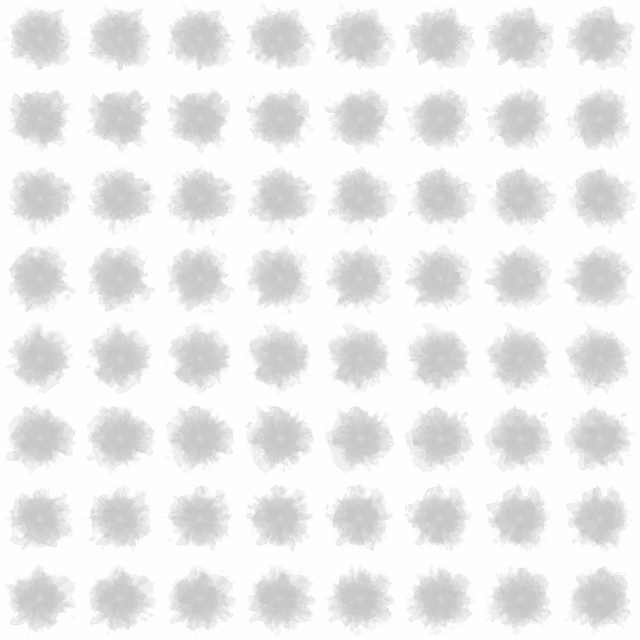
A WebGL 2 fragment shader for this pattern:

```glsl
#version 300 es
precision highp float;
// Eight by eight grid of soft grey smoke tufts on white.
// Each tuft stacks translucent warped discs and thin curled filaments;
// rows differ strongly, columns drift slowly, and every cell fades out at its border.

uniform vec2 u_resolution;
out vec4 fragColor;

float hash(vec2 p) {
    return fract(sin(dot(p, vec2(127.1, 311.7))) * 43758.5453);
}

float noise(vec2 p) {
    vec2 i = floor(p), f = fract(p);
    f = f * f * (3.0 - 2.0 * f);
    return mix(mix(hash(i), hash(i + vec2(1, 0)), f.x),
               mix(hash(i + vec2(0, 1)), hash(i + vec2(1, 1)), f.x), f.y);
}

// Signed displacement in both axes
vec2 warp(vec2 p) {
    return vec2(noise(p), noise(p + vec2(43.7, 19.3))) - 0.5;
}

mat2 rotation(float a) {
    return mat2(cos(a), sin(a), -sin(a), cos(a));
}

// Optical depth of one tuft, p measured in cells from its centre
float tuft(vec2 p, vec2 seed) {
    float radius = length(p);
    vec2 direction = p / max(radius, 0.02);
    float depth = 0.0;
    for (int i = 0; i < 8; i++) {
        float layer = float(i);
        vec2 offset = seed + layer * vec2(7.3, 11.9);
        vec2 q = rotation(layer * 0.8) * p;

        // Broad swirls, then fine curls
        q += 0.20 * warp(q * 8.0 + offset);
        q += 0.09 * warp(q * 21.0 + offset.yx);

        // Ragged radial points along the rim
        float spikes = noise(direction * 4.5 + p * 5.0 + offset) - 0.5;
        float rim = length(q) - (0.14 + 0.03 * layer) - 0.13 * spikes;
        float veil = smoothstep(0.045, -0.045, rim);
        float texture_ = 0.65 + 0.7 * noise(q * 26.0 + offset);
        depth += 0.27 * veil * texture_;

        // Folded edge, visible only along part of the rim
        float broken = smoothstep(0.45, 0.8, noise(p * 9.0 + offset.yx));
        depth += 0.32 * broken * exp(-pow(rim / 0.014, 2.0));

        // Thin threads following noise contours
        float contour = abs(noise(q * 9.0 + offset + 5.0) - 0.5);
        float reach = smoothstep(0.46, 0.26, radius + 0.12 * spikes);
        depth += 0.11 * reach * broken * smoothstep(0.07, 0.0, contour);
    }
    // Pale heart
    return depth * (1.0 - 0.5 * exp(-radius * radius / 0.0018));
}

void main() {
    vec2 grid = gl_FragCoord.xy / u_resolution * 8.0;
    vec2 cell = floor(grid);
    vec2 p = fract(grid) - 0.5;

    // Rows jump to new noise, columns slide gently through it
    vec2 seed = vec2(17.3, 9.7) * cell.y + vec2(0.17, -0.11) * cell.x;
    float depth = tuft(p - vec2(0.0, 0.015), seed);

    // Clear the cell border so that neighbours meet in plain white
    depth *= smoothstep(0.5, 0.41, max(abs(p.x), abs(p.y)));

    vec3 paper = vec3(0.995);
    vec3 smoke = vec3(0.755);
    fragColor = vec4(mix(paper, smoke, 1.0 - exp(-depth)), 1.0);
}
```
